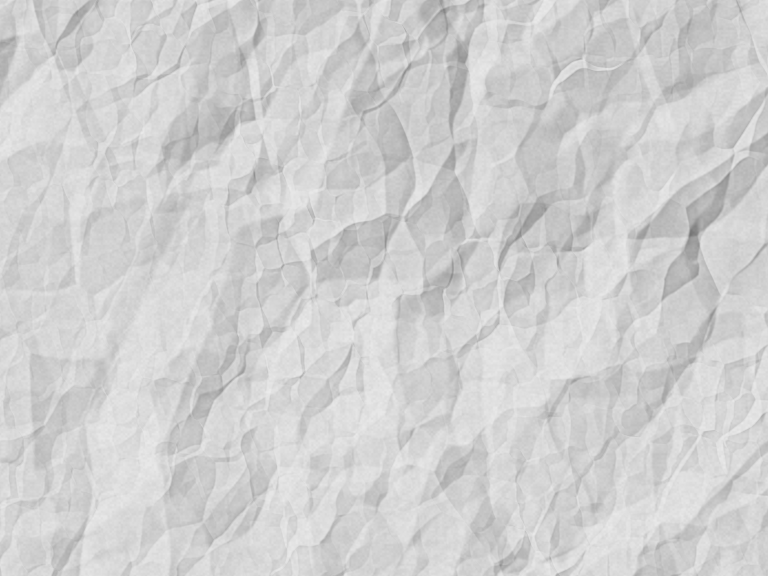
Reproduce this texture procedurally as a Shadertoy shader.

```glsl
// Crumpled white paper: sharp creases between softly lit facets, with fine grain.

const vec2 LIGHT_DIR = vec2(-0.8, 0.6);
const float PAPER_WHITE = 0.9;
const float SHADOW_DEPTH = 0.07;
const float SHADOW_BIAS = 0.75;

float hash(vec2 p) {
    return fract(sin(dot(p, vec2(127.1, 311.7))) * 43758.5453);
}

vec2 hash2(vec2 p) {
    return vec2(hash(p), hash(p + vec2(37.3, 17.9)));
}

// Value noise with a quintic fade, so that its slope is smooth too
float noise(vec2 p) {
    vec2 cell = floor(p);
    vec2 f = fract(p);
    vec2 u = f * f * f * (f * (f * 6.0 - 15.0) + 10.0);
    float bottom = mix(hash(cell), hash(cell + vec2(1.0, 0.0)), u.x);
    float top = mix(hash(cell + vec2(0.0, 1.0)), hash(cell + vec2(1.0, 1.0)), u.x);
    return mix(bottom, top, u.y);
}

vec2 warp(vec2 p, float amount) {
    return amount * (vec2(noise(p), noise(p + vec2(41.7, 23.1))) - 0.5);
}

mat2 rotation(float angle) {
    float c = cos(angle), s = sin(angle);
    return mat2(c, s, -s, c);
}

// Squared distance to the nearest scattered point, by smooth minimum.
// Extra pinch steepens the slope close to the creases.
float domes(vec2 p, float seed, float sharpness, float pinch) {
    const float SOFTNESS = 13.0;
    const float CENTER = 0.4; // keeps the exponentials in range
    vec2 cell = floor(p);
    float sharpSum = 0.0, softSum = 0.0;
    for (int y = -1; y <= 1; y++) {
        for (int x = -1; x <= 1; x++) {
            vec2 id = cell + vec2(x, y);
            vec2 toPoint = id + 0.1 + 0.8 * hash2(id + seed) - p;
            float d = dot(toPoint, toPoint) + 0.15 * hash(id + seed + 5.7) - CENTER;
            sharpSum += exp(-sharpness * d);
            softSum += exp(-SOFTNESS * d);
        }
    }
    float sharpDome = -log(sharpSum) / sharpness;
    float softDome = -log(softSum) / SOFTNESS;
    return sharpDome + pinch * (sharpDome - softDome);
}

// The difference of two dome fields leaves flat facets with ridges and valleys
float facets(vec2 p, float frequency, float angle, float seed) {
    vec2 q = rotation(angle) * p * frequency * vec2(1.15, 0.87) + seed;
    q += warp(q * 1.3, 0.4) + warp(q * 4.0, 0.09);
    float sharpness = mix(30.0, 140.0, noise(q * 0.9 + 9.2));
    float pinch = 2.2 * noise(q * 0.8 + 31.4);
    float folds = domes(q, seed, sharpness, pinch)
                - domes(q, seed + 61.0, sharpness, pinch);
    return folds / frequency;
}

float paperHeight(vec2 p) {
    float wrinkled = mix(0.4, 1.6, noise(p * 2.7 + 12.3));
    float crinkled = mix(0.1, 1.9, noise(p * 4.3 + 52.8));
    return 0.32 * facets(p, 2.9, 0.35, 3.0)
         + 0.5 * facets(p, 5.2, -0.3, 14.0)
         + 0.4 * wrinkled * facets(p, 10.0, 0.5, 27.0)
         + 0.3 * crinkled * facets(p, 19.0, -0.1, 45.0);
}

// Slope of the paper towards the light
float slope(vec2 p, vec2 direction, float stepSize) {
    vec2 offset = direction * stepSize;
    return (paperHeight(p + offset) - paperHeight(p - offset)) / (2.0 * stepSize);
}

// Bright facets level off near white, shadows fall off steadily
float paperTone(float light) {
    return PAPER_WHITE - SHADOW_DEPTH * log(1.0 + exp(SHADOW_BIAS - light));
}

void mainImage(out vec4 fragColor, in vec2 fragCoord) {
    vec2 p = fragCoord / iResolution.y;

    // Facet shading plus broad uneven light
    float light = slope(p, LIGHT_DIR, 0.0018);
    light += 1.1 * (noise(p * 2.2 + 6.4) - 0.5);
    float tone = paperTone(light);

    // Paper fibre grain
    tone += 0.034 * (noise(p * 260.0) - 0.5);
    tone += 0.02 * (noise(p * 120.0 + 7.0) - 0.5);

    fragColor = vec4(vec3(tone), 1.0);
}
```
